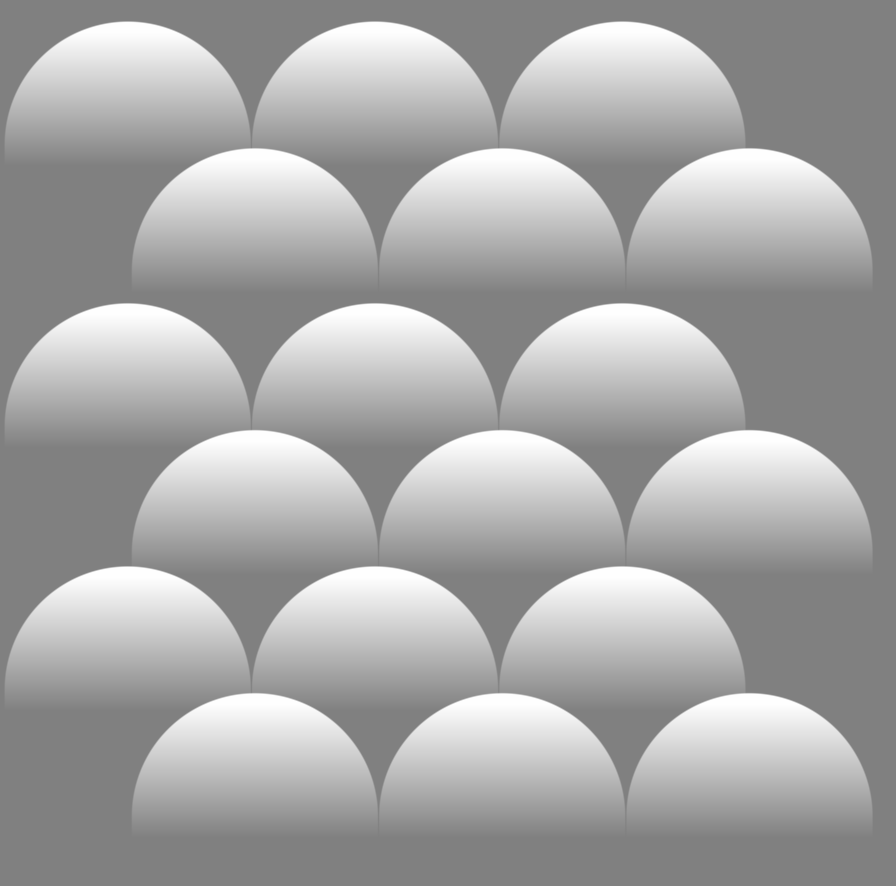
Write a WebGL 2 fragment shader that draws this pattern.

```glsl
#version 300 es
precision highp float;
// Six staggered rows of three round-topped scales on flat grey.
// Each scale is an arch distance function filled with a white-to-grey
// vertical fade; lower rows are painted over the upper ones.
uniform vec2 u_resolution;
out vec4 outColor;

// Signed distance to a half disc with straight sides running downwards.
float archDistance(vec2 q, float radius) {
    return length(vec2(q.x, min(q.y, 0.0))) - radius;
}

void main() {
    // Canvas widths, with y measured down from the top edge.
    vec2 p = vec2(gl_FragCoord.x, u_resolution.y - gl_FragCoord.y) / u_resolution.x;
    float soften = max(0.8 / u_resolution.x, 0.0012);

    const float radius = 0.1374;
    const float spacing = 0.2760;
    const vec3 grey = vec3(0.502);
    const vec3 white = vec3(0.998);
    // The last pair of rows sits a little closer to the one above.
    float pairTops[3] = float[3](0.0241, 0.3386, 0.6322);

    vec3 color = grey;
    for (int row = 0; row < 6; row++) {
        // Odd rows are shifted right and down by about half a scale.
        float odd = float(row % 2);
        float top = pairTops[row / 2] + 0.1415 * odd;
        float firstX = 0.1426 + 0.1419 * odd;

        // Nearest of the three scales in this row.
        float column = clamp(floor((p.x - firstX) / spacing + 0.5), 0.0, 2.0);
        vec2 center = vec2(firstX + column * spacing, top + radius);

        // Vertical fade, with a short plain white cap.
        float fade = clamp((p.y - top - 0.012) / 0.149, 0.0, 1.0);
        float cover = 1.0 - smoothstep(-soften, soften, archDistance(p - center, radius));
        color = mix(color, mix(white, grey, fade), cover);
    }
    outColor = vec4(color, 1.0);
}
```
